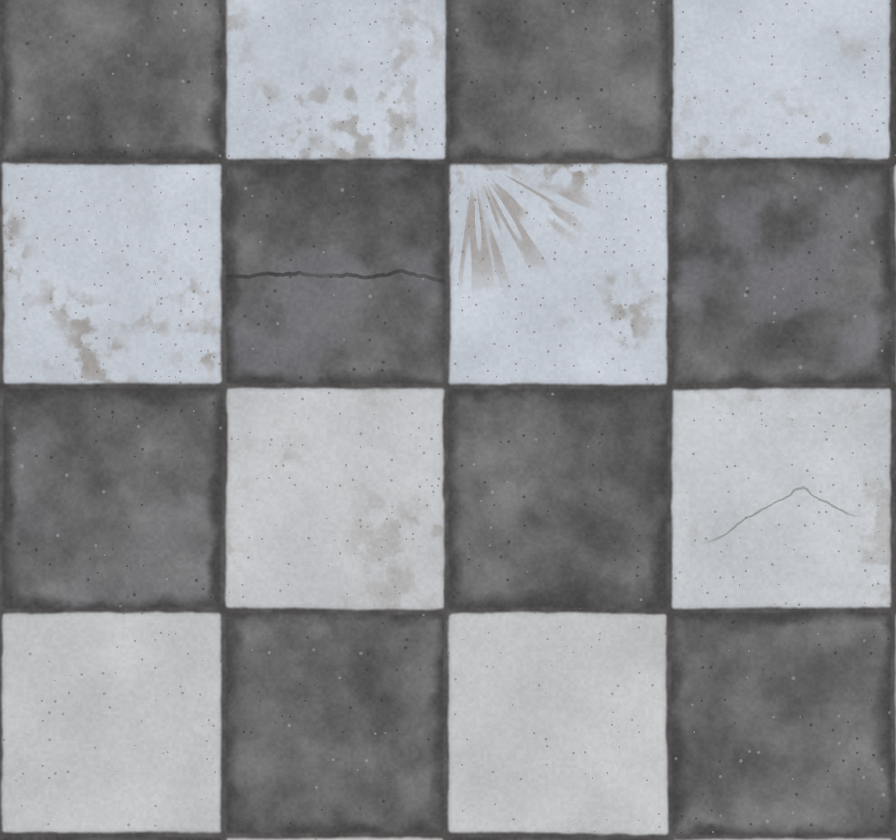
This texture is drawn by a WebGL 2 fragment shader. Its source:

```glsl
#version 300 es
precision highp float;

uniform vec2 u_resolution;
out vec4 fragColor;

#define PITCH vec2(0.2657, 0.2676)
#define ORIGIN vec2(0.0005, 0.0050)
#define GROUT_HALF 0.011
#define CORNER 0.014
#define WOBBLE 0.014
#define RIM_WIDTH 0.075
#define GRAIN 0.055
#define COOL_WHITE vec3(0.765, 0.790, 0.825)
#define WARM_WHITE vec3(0.755, 0.752, 0.745)
#define CHARCOAL vec3(0.405, 0.405, 0.407)
#define RIM_BLACK vec3(0.285, 0.285, 0.285)
#define GROUT_GRAY vec3(0.335, 0.325, 0.325)

float hash(vec2 p) {
    vec3 h = fract(p.xyx * 0.1031);
    h += dot(h, h.yzx + 33.33);
    return fract((h.x + h.y) * h.z);
}

float noise(vec2 p) {
    vec2 i = floor(p), f = fract(p);
    f = f * f * (3.0 - 2.0 * f);
    vec2 s = vec2(0.0, 1.0);
    return mix(mix(hash(i), hash(i + s.yx), f.x),
               mix(hash(i + s.xy), hash(i + s.yy), f.x), f.y);
}

float fbm(vec2 p) {
    float sum = 0.0, amp = 0.5;
    for (int i = 0; i < 5; i++) {
        sum += amp * noise(p);
        p = mat2(1.6, 1.2, -1.2, 1.6) * p + 7.3;
        amp *= 0.5;
    }
    return sum;
}

// Distance inward from the rounded rim of a tile
float tileInset(vec2 f) {
    vec2 b = abs(f - 0.5) - (0.5 - GROUT_HALF - CORNER);
    return CORNER - length(max(b, 0.0)) - min(max(b.x, b.y), 0.0);
}

// Sparse round marks, one candidate per cell
float specks(vec2 p, float density) {
    vec2 cell = floor(p);
    vec2 center = 0.3 + 0.4 * vec2(hash(cell + 3.1), hash(cell + 8.7));
    float radius = mix(0.12, 0.32, hash(cell + 5.9));
    float dist = length(fract(p) - center);
    return step(1.0 - density, hash(cell)) * smoothstep(radius, radius * 0.4, dist);
}

float crackLine(float offset, float width, float blur) {
    return 1.0 - smoothstep(width, width + blur, abs(offset));
}

float isTile(vec2 id, vec2 target) {
    return step(length(id - target), 0.5);
}

vec3 lightTile(vec2 id, vec2 f, vec2 s, float inset, float blur) {
    float coolness = clamp(id.y * 0.42 + 0.5 * hash(id + 2.0) - 0.2, 0.0, 1.0);
    float wear = smoothstep(-0.5, 2.5, id.y) * mix(0.3, 1.0, hash(id + 41.0));
    vec3 col = mix(WARM_WHITE, COOL_WHITE, coolness);
    col *= 1.0 + 0.14 * (fbm(s * 3.5) - 0.5);

    // Brown scuffs broken up by fine texture
    float patches = smoothstep(0.46, 0.68, fbm(s * 2.6 + 11.0));
    float scuff = patches * smoothstep(0.42, 0.66, fbm(s * 15.0));
    col = mix(col, vec3(0.56, 0.53, 0.50), 0.75 * wear * scuff);
    col = mix(col, vec3(0.48, 0.46, 0.45), 0.5 * specks(s * 34.0, 0.05 + 0.07 * wear));

    // Fan of scratches
    vec2 r = f - vec2(0.12, 1.02);
    float reach = length(r);
    float strokes = smoothstep(0.62, 0.82, noise(vec2(atan(r.x, -r.y) * 17.0, reach * 4.0)));
    strokes *= smoothstep(0.10, 0.22, reach) * smoothstep(0.66, 0.40, reach);
    col = mix(col, vec3(0.59, 0.55, 0.52), 0.6 * strokes * isTile(id, vec2(2.0, 2.0)));

    // Hairline crack
    float bend = 0.54 - 0.55 * abs(f.x - 0.60) + 0.07 * (fbm(s * 9.0) - 0.5);
    float span = smoothstep(0.12, 0.25, f.x) * smoothstep(0.88, 0.75, f.x);
    float hairline = span * crackLine(f.y - bend, 0.001, blur);
    col = mix(col, vec3(0.50), 0.6 * hairline * isTile(id, vec2(3.0, 1.0)));
    return col * mix(0.94, 1.0, smoothstep(0.0, 0.025, inset));
}

vec3 darkTile(vec2 id, vec2 f, vec2 s, float inset, float blur) {
    float cloud = fbm(s * 3.0);
    float mottle = fbm(s * 9.0 + 19.0);
    vec3 col = CHARCOAL + 0.03 * (hash(id + 6.0) - 0.5);
    col += 0.26 * (cloud - 0.47) + 0.13 * (mottle - 0.48);
    float bloom = smoothstep(0.50, 0.68, fbm(s * 2.7 + 31.0)) * hash(id + 13.0);
    col = mix(col, vec3(0.50, 0.49, 0.52), 0.6 * bloom);

    // Uneven blackened rim
    float ragged = inset + 0.13 * (fbm(s * 7.0 + 4.0) - 0.47);
    col = mix(RIM_BLACK, col, smoothstep(-0.01, RIM_WIDTH, ragged));
    col = mix(col, vec3(0.25), 0.6 * specks(s * 29.0, 0.05));
    col = mix(col, vec3(0.62, 0.62, 0.64), 0.6 * specks(s * 25.0 + 9.0, 0.025));

    // Crack across one tile
    float path = 0.47 + 0.12 * (fbm(vec2(f.x * 5.0, 2.0)) - 0.5);
    float crack = crackLine(f.y - path, 0.004, blur) * mix(0.4, 1.0, noise(s * 12.0));
    return mix(col, vec3(0.23), 0.8 * crack * isTile(id, vec2(1.0, 2.0)));
}

void main() {
    vec2 q = (gl_FragCoord.xy / u_resolution.y - ORIGIN) / PITCH;
    q += WOBBLE * (vec2(noise(q * 1.7 + 5.0), noise(q * 1.7 + 25.0)) - 0.5);
    vec2 id = floor(q), f = fract(q);
    vec2 s = f + id * 17.37 + 60.0;
    float blur = max(0.009, 1.5 / (u_resolution.y * PITCH.y));

    float inset = tileInset(f) + 0.012 * (fbm(q * 13.0 + 80.0) - 0.48);
    bool isLight = mod(id.x + id.y, 2.0) < 0.5;
    vec3 tile = isLight ? lightTile(id, f, s, inset, blur) : darkTile(id, f, s, inset, blur);

    // Joints, then fine grain over everything
    vec3 joint = GROUT_GRAY + 0.12 * (fbm(q * 16.0 + 50.0) - 0.5);
    vec3 col = mix(joint, tile, smoothstep(-blur, blur, inset));
    col += GRAIN * (0.6 * noise(q * 62.0 + 90.0) + 0.4 * noise(q * 115.0 + 90.0) - 0.5);
    fragColor = vec4(clamp(col, 0.0, 1.0), 1.0);
}
```
